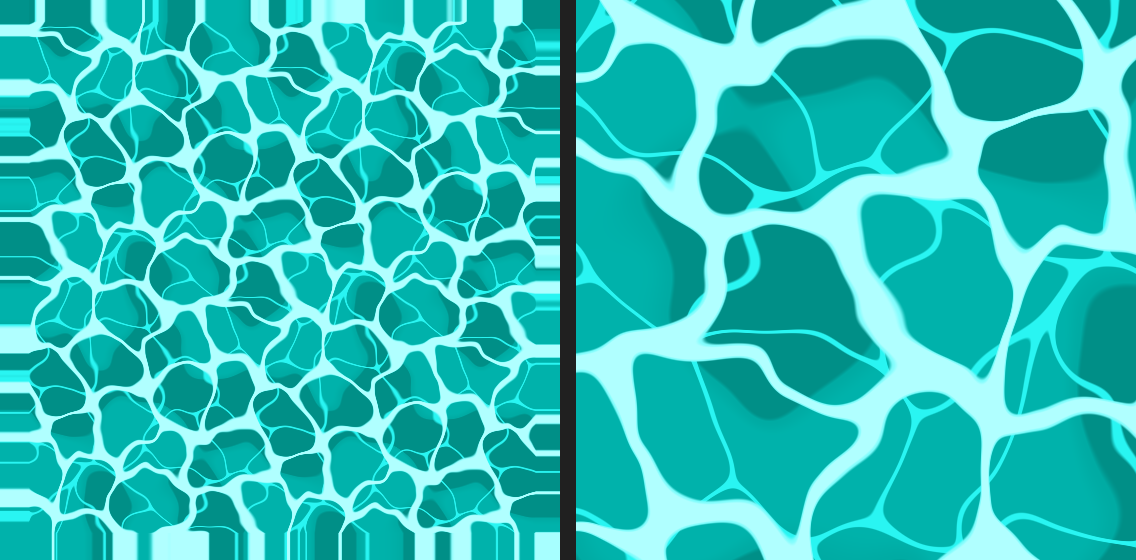
Left, the full canvas; right, a detail of the centre.
This texture is drawn by a WebGL 1 fragment shader. Its source:

```glsl
precision highp float;
uniform vec2 u_resolution;

const vec3 LIGHT_WATER = vec3(0.0, 0.70, 0.67);
const vec3 DARK_WATER = vec3(0.0, 0.56, 0.53);
const vec3 THIN_LINE = vec3(0.16, 0.96, 0.95);
const vec3 LINE_RIM = vec3(0.50, 0.99, 0.99);
const vec3 LINE_CORE = vec3(0.69, 1.0, 1.0);
const vec2 TILE_AXIS = vec2(0.410, -0.072);

// Hash that repeats every 'period' cells
vec2 hash2(vec2 cell, float period, float seed) {
  vec2 c = floor(mod(cell + 0.5, period)) + seed;
  vec2 k = vec2(dot(c, vec2(127.1, 311.7)), dot(c, vec2(269.5, 183.3)));
  return fract(sin(k) * 43758.547);
}

float corner(vec2 cell, vec2 offset, float period, float seed) {
  float angle = 6.28318 * hash2(cell, period, seed).x;
  return dot(vec2(cos(angle), sin(angle)), offset);
}

// Tileable gradient noise
float gradientNoise(vec2 p, float period, float seed) {
  vec2 i = floor(p);
  vec2 f = p - i;
  vec2 u = f * f * f * (f * (f * 6.0 - 15.0) + 10.0);
  vec2 e = vec2(1.0, 0.0);
  float a = corner(i, f, period, seed);
  float b = corner(i + e.xy, f - e.xy, period, seed);
  float c = corner(i + e.yx, f - e.yx, period, seed);
  float d = corner(i + e.xx, f - e.xx, period, seed);
  return mix(mix(a, b, u.x), mix(c, d, u.x), u.y);
}

vec2 wobble(vec2 p, float frequency, float amount, float seed) {
  vec2 q = p * frequency;
  return p + amount * vec2(gradientNoise(q, frequency, seed),
                           gradientNoise(q, frequency, seed + 17.0));
}

vec2 sitePosition(vec2 cell, float period, float seed) {
  return cell + 0.06 + 0.88 * hash2(cell, period, seed);
}

// Distance to cell borders, blended so that junctions become rounded
float webDistance(vec2 p, float period, float seed, float sharpness) {
  vec2 base = floor(p);
  vec2 nearest = vec2(8.0);
  for (int y = -2; y <= 2; y++) {
    for (int x = -2; x <= 2; x++) {
      vec2 site = sitePosition(base + vec2(x, y), period, seed) - p;
      if (dot(site, site) < dot(nearest, nearest)) nearest = site;
    }
  }
  float sum = 0.0;
  for (int y = -2; y <= 2; y++) {
    for (int x = -2; x <= 2; x++) {
      vec2 site = sitePosition(base + vec2(x, y), period, seed) - p;
      vec2 gap = site - nearest;
      if (dot(gap, gap) > 0.0001) {
        float border = dot(0.5 * (site + nearest), normalize(gap));
        sum += exp(-sharpness * border);
      }
    }
  }
  return -log(max(sum, 1e-20)) / sharpness;
}

float line(float dist, float halfWidth, float blur) {
  return 1.0 - smoothstep(halfWidth - blur, halfWidth + blur, dist);
}

void main() {
  vec2 uv = gl_FragCoord.xy / u_resolution;
  float blur = max(0.7 / min(u_resolution.x, u_resolution.y), 0.0006);

  // Tilted repeating tile whose outermost values stretch to the canvas rim
  vec2 inner = clamp(uv, vec2(0.052, 0.048), vec2(0.957, 0.962));
  float tileSize = length(TILE_AXIS);
  vec2 across = TILE_AXIS / tileSize;
  vec2 tile = vec2(dot(inner, across), dot(inner, vec2(-across.y, across.x))) / tileSize;

  // Soft-rimmed dark patches
  vec2 patchPos = wobble(tile, 5.0, 0.10, 41.0);
  float depth = gradientNoise(patchPos * 3.0, 3.0, 7.0);
  float shade = 0.22 * smoothstep(-0.08, 0.03, depth);
  shade = max(shade, smoothstep(0.015, 0.05, depth));
  vec3 color = mix(LIGHT_WATER, DARK_WATER, shade);

  // Fine web beneath the broad one
  float cells = 4.0;
  float cellSize = tileSize / cells;
  vec2 thinPos = wobble(tile, 6.0, 0.11, 23.0);
  float thinWeb = webDistance(thinPos * cells, cells, 61.0, 24.0) * cellSize;
  color = mix(color, THIN_LINE, line(thinWeb, 0.0017, blur));

  // Broad bright web
  vec2 broadPos = wobble(wobble(tile, 5.0, 0.08, 3.0), 10.0, 0.035, 83.0);
  float broadWeb = webDistance(broadPos * cells, cells, 29.0, 13.0) * cellSize;
  color = mix(color, LINE_RIM, line(broadWeb, 0.0041, blur));
  color = mix(color, LINE_CORE, line(broadWeb, 0.0030, blur));

  gl_FragColor = vec4(color, 1.0);
}
```
